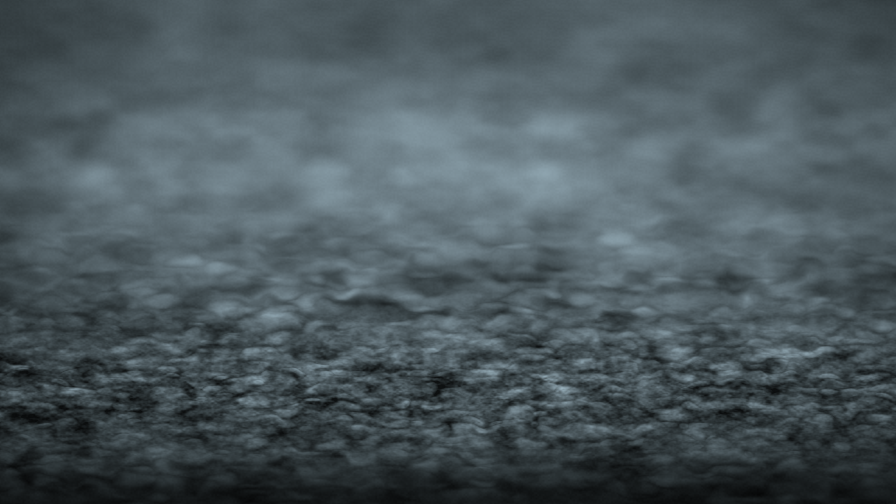
Reproduce this texture procedurally as a Shadertoy shader.

```glsl
// Coarse stony ground seen at a grazing angle with a shallow depth of field.
// Flattened jittered domes form the sharp strip; wide value noise stands in
// for the defocused distance, under a cool tint and a soft vignette.

const float FOCUS_HEIGHT = 0.21;
const vec3 COOL_TINT = vec3(0.865, 1.0, 1.065);

float hash(vec2 p) {
    return fract(sin(dot(p, vec2(127.1, 311.7))) * 43758.5453);
}

float noise(vec2 p) {
    vec2 cell = floor(p), f = fract(p);
    f = f * f * f * (f * (f * 6.0 - 15.0) + 10.0);
    float low = mix(hash(cell), hash(cell + vec2(1, 0)), f.x);
    float high = mix(hash(cell + vec2(0, 1)), hash(cell + vec2(1, 1)), f.x);
    return mix(low, high, f.y);
}

// Signed noise, octaves turned slightly to hide the lattice
float softNoise(vec2 p) {
    mat2 turn = mat2(0.96, 0.28, -0.28, 0.96);
    float sum = noise(p) - 0.5;
    sum += 0.6 * (noise(turn * p * 1.7 + 17.3) - 0.5);
    return sum + 0.3 * (noise(turn * p * 3.3 + 41.9) - 0.5);
}

// Height-lit domes scattered one per cell; softness widens their rims
float stones(vec2 q, float softness) {
    vec2 home = floor(q);
    float light = 0.0;
    for (int j = -1; j <= 1; j++) {
        for (int i = -1; i <= 1; i++) {
            vec2 id = home + vec2(i, j);
            vec2 jitter = vec2(hash(id), hash(id + 57.0));
            float shade = hash(id + 113.0);
            vec2 size = mix(vec2(0.45, 0.35), vec2(0.85, 0.65), hash(id + 191.0));
            vec2 d = (q - id - 0.15 - 0.7 * jitter) / size;
            float cover = 1.0 - smoothstep(1.0 - softness, 1.0 + 0.3 * softness, length(d));
            float lit = (0.22 + 0.78 * shade * shade) * (0.85 + 0.4 * d.y);
            light = max(light, cover * lit);
        }
    }
    return light - 0.36;
}

float glow(vec2 p, vec2 centre, vec2 radius) {
    vec2 d = (p - centre) / radius;
    return exp(-dot(d, d));
}

// Brightness from the dark near edge to the dim far field
float groundLight(float v) {
    float light = mix(0.11, 0.28, smoothstep(0.0, 0.12, v));
    light = mix(light, 0.38, smoothstep(0.08, 0.32, v));
    light = mix(light, 0.47, smoothstep(0.28, 0.62, v));
    return mix(light, 0.355, smoothstep(0.66, 1.0, v));
}

void mainImage(out vec4 fragColor, in vec2 fragCoord) {
    vec2 uv = fragCoord / iResolution.xy;
    vec2 p = fragCoord / iResolution.y;
    float v = uv.y;

    // Depth of field: weights of the sharp, middle and far bands
    float reach = v > FOCUS_HEIGHT ? 0.14 : 0.13;
    float offset = (v - FOCUS_HEIGHT) / reach;
    float sharp = exp(-offset * offset);
    float middle = 1.0 - smoothstep(0.28, 0.68, v);
    float far = smoothstep(0.2, 0.6, v);
    float softness = mix(0.95, 0.45, sharp);

    // Uneven outlines
    vec2 warp = vec2(noise(p * vec2(24, 40)), noise(p * vec2(28, 46) + 9.0)) - 0.5;
    vec2 ground = p + warp * vec2(0.026, 0.014);

    // Relief, from broad blur to fine grit
    float relief = 0.20 * softNoise(p * vec2(5, 10) + 3.7);
    relief += 0.24 * far * (1.0 - 0.5 * smoothstep(0.65, 1.0, v))
            * softNoise(p * vec2(11, 20) + 23.0);
    relief += 0.52 * middle * softNoise(ground * vec2(18, 40) + 71.0);
    relief += 0.62 * middle * stones(ground * vec2(17, 38), softness);
    relief += 0.65 * sharp * stones(ground * vec2(27, 64) + 31.0, 0.5);
    relief += 0.45 * sharp * softNoise(p * vec2(65, 125));
    relief += 0.24 * sharp * (noise(p * vec2(180, 260)) - 0.5);

    // Broad pools of light and shade
    relief += 0.13 * glow(p, vec2(0.93, 0.67), vec2(0.35, 0.13));
    relief += 0.14 * glow(p, vec2(0.31, 0.68), vec2(0.12, 0.10));
    relief -= 0.28 * glow(p, vec2(1.73, 0.44), vec2(0.08, 0.05));
    relief -= 0.16 * glow(p, vec2(0.0, 0.9), vec2(0.35, 0.25));

    // Exposure and vignette
    float side = abs(2.0 * uv.x - 1.0);
    float vignette = 1.0 - 0.24 * side * side * side;
    float light = groundLight(v) * max(1.0 + relief, 0.18) * vignette;
    light += 0.018 * (noise(p * 280.0) - 0.5);

    // Shadows lean neutral, highlights stay cool
    vec3 color = light * mix(vec3(0.84, 1.0, 1.05), COOL_TINT, smoothstep(0.1, 0.5, light));
    fragColor = vec4(clamp(color, 0.0, 1.0), 1.0);
}
```
